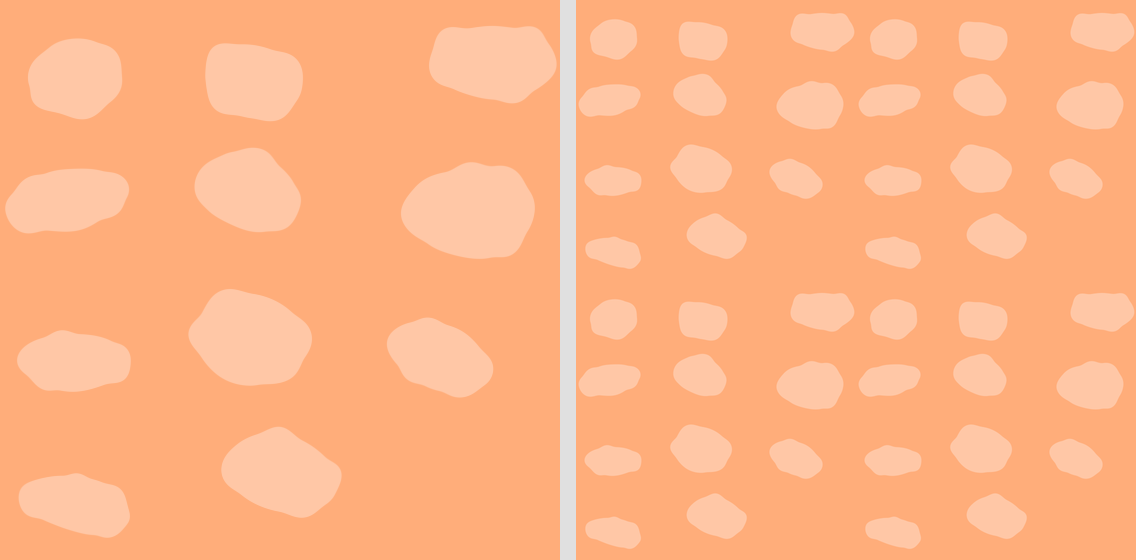
Left: one tile. Right: repeated 2 by 2.
A Shadertoy shader for this pattern:

```glsl
// Scattered pale, hand-cut blobs on a flat warm ground, tiling on all sides.
// Each blob is a tilted ellipse blended with small lobes along its rim;
// wrapping gradient noise bends the outlines a little.

#define GROUND vec3(1.0, 0.68, 0.48)
#define PALE   vec3(1.0, 0.78, 0.65)
#define GRID   vec2(3.0, 4.0)      // cells across and up
#define COUNT  11                  // blobs; the last cell stays empty
#define RADII  vec2(0.100, 0.068)  // mean half width and half height
#define JITTER vec2(0.055, 0.032)  // shift away from the cell centre
#define LOBES  4
#define BLEND  0.012               // softness of the lobe joints
#define WOBBLE 0.012               // outline bending
#define EDGE   0.0026              // width of the soft edge
#define SEED   7.0

const float TAU = 6.2831853;

vec2 hash2(vec2 p) {
    vec3 q = fract(p.xyx * vec3(0.1031, 0.1030, 0.0973));
    q += dot(q, q.yzx + 33.33);
    return fract((q.xx + q.yz) * q.zy);
}

// Gradient noise that repeats after a whole number of cells
float corner(vec2 cell, vec2 offset, float period) {
    float angle = TAU * hash2(mod(cell, period) + SEED).x;
    return dot(vec2(cos(angle), sin(angle)), offset);
}

float gradientNoise(vec2 p, float period) {
    vec2 i = floor(p), f = p - i;
    vec2 u = f * f * f * (f * (f * 6.0 - 15.0) + 10.0);
    vec2 e = vec2(0.0, 1.0);
    float low  = mix(corner(i, f, period),
                     corner(i + e.yx, f - e.yx, period), u.x);
    float high = mix(corner(i + e.xy, f - e.xy, period),
                     corner(i + e.yy, f - e.yy, period), u.x);
    return mix(low, high, u.y);
}

float smoothMin(float a, float b, float k) {
    float h = max(k - abs(a - b), 0.0) / k;
    return min(a, b) - 0.25 * h * h * k;
}

// Approximate distance to an ellipse
float ellipse(vec2 p, vec2 r) {
    float k = length(p / r);
    return k * (k - 1.0) / max(length(p / (r * r)), 0.001);
}

// An ellipse with lobes spread unevenly around its rim
float blob(vec2 p, vec2 id) {
    vec2 shape = hash2(id + 31.0) - 0.5;
    float stretch = 0.32 * shape.y;
    vec2 r = RADII * (1.0 + 0.34 * shape.x) * vec2(1.0 + stretch, 1.0 - stretch);
    float tilt = 0.12 + 0.6 * (hash2(id + 57.0).x - 0.5);
    float c = cos(tilt), s = sin(tilt);
    p = mat2(c, s, -s, c) * p;

    float d = ellipse(p, r);
    for (int i = 0; i < LOBES; i++) {
        vec2 h = hash2(id * 5.0 + float(i) * 13.0 + 71.0);
        float angle = TAU * (float(i) + 0.8 * h.x) / float(LOBES);
        float lobe = r.y * mix(0.38, 0.58, h.y);
        vec2 centre = (r - 0.72 * lobe) * vec2(cos(angle), sin(angle));
        d = smoothMin(d, length(p - centre) - lobe, BLEND);
    }
    return d;
}

void mainImage(out vec4 fragColor, in vec2 fragCoord) {
    vec2 uv = fragCoord / iResolution.xy;

    // Bend the plane with wrapping noise
    vec2 p = uv + WOBBLE * vec2(gradientNoise(uv * 9.0, 9.0),
                                gradientNoise(uv * 9.0 + 4.0, 9.0));

    // Nearest blob, measured across the canvas borders
    float d = 1.0;
    for (int i = 0; i < COUNT; i++) {
        float column = mod(float(i), GRID.x);
        float row = GRID.y - 1.0 - floor(float(i) / GRID.x);
        vec2 id = vec2(column, row) + SEED;
        vec2 shift = JITTER * (2.0 * hash2(id) - 1.0);
        vec2 q = p - (vec2(column, row) + 0.5) / GRID - shift;
        d = min(d, blob(q - round(q), id));
    }

    float soft = max(EDGE, 1.2 / min(iResolution.x, iResolution.y));
    float cover = 1.0 - smoothstep(-0.5 * soft, 0.5 * soft, d);
    fragColor = vec4(mix(GROUND, PALE, cover), 1.0);
}
```
